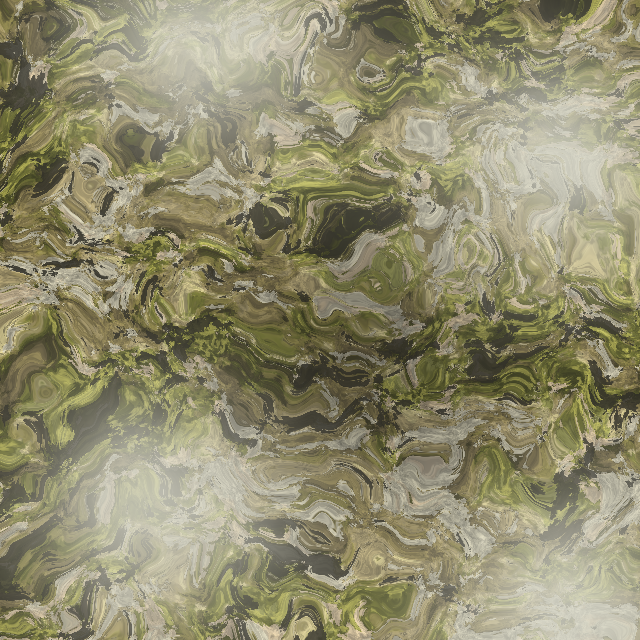
Reproduce this texture procedurally as a Shadertoy shader.

```glsl
// Mossy, lichen-covered rock seen through drifting patches of pale mist.
// Warped fractal noise forms small crumbly strata; its levels choose moss,
// lichen, crevices and thin mineral rims, and soft round clouds veil them.

float hash(vec2 p) {
    vec3 h = fract(vec3(p.xyx) * 0.1031);
    h += dot(h, h.yzx + 33.33);
    return fract((h.x + h.y) * h.z);
}

float noise(vec2 p) {
    vec2 cell = floor(p), f = fract(p);
    f = f * f * (3.0 - 2.0 * f);
    return mix(mix(hash(cell), hash(cell + vec2(1, 0)), f.x),
               mix(hash(cell + vec2(0, 1)), hash(cell + vec2(1, 1)), f.x), f.y);
}

float fbm(vec2 p, int octaves) {
    float sum = 0.0, amp = 0.5, total = 0.0;
    for (int i = 0; i < octaves; i++) {
        sum += amp * noise(p);
        total += amp;
        amp *= 0.64;
        p = mat2(1.6, 1.2, -1.2, 1.6) * p + 17.3;
    }
    return sum / total;
}

vec2 fbm2(vec2 p, int octaves) {
    return vec2(fbm(p + 3.7, octaves), fbm(p + 61.2, octaves)) - 0.5;
}

// Two columns of soft clouds with faintly torn edges
float mist(vec2 uv) {
    float clear = 1.0;
    vec2 drift = 0.12 * fbm2(uv * 3.0 + 40.0, 3);
    for (int i = 0; i < 4; i++) {
        float column = float(i / 2), row = float(i % 2);
        vec2 centre = vec2(0.25 + 0.63 * column + 0.08 * row * (1.0 - column),
                           0.20 - 0.16 * column + 0.71 * row);
        vec2 d = (uv + drift - centre) / vec2(0.210, 0.185);
        clear *= 1.0 - 0.80 * exp(-dot(d, d));
    }
    return 1.0 - clear * 0.92;
}

vec3 rock(vec2 uv) {
    // Broad folds, ragged curls and a fine crumble that frays every contour
    vec2 folded = uv + 0.30 * fbm2(uv * 3.6, 4);
    vec2 curled = folded + 0.022 * fbm2(folded * vec2(36, 46), 5);
    float crumble = fbm(curled * vec2(62, 78) + 151.0, 4) - 0.5;

    float region = fbm(folded * vec2(4, 6) + 201.0, 4) - 0.5;
    float strata = fbm(curled * vec2(17, 28) + 5.0, 6) + 0.35 * region + 0.30 * crumble;
    float growth = fbm(curled * vec2(13, 20) + 31.0, 6) - 0.45 * region - 0.25 * crumble;
    float crust = fbm(curled * vec2(20, 30) + 77.0, 6) + 0.60 * region + 0.40 * crumble;
    float cracks = fbm(curled * vec2(18, 28) + 113.0, 6) + 0.50 * region - 0.35 * crumble;
    float grain = fbm(curled * vec2(110, 140) + 9.0, 2);

    // Moss from deep olive to pale straw
    vec3 col = mix(vec3(0.19, 0.175, 0.085), vec3(0.40, 0.37, 0.175),
                   smoothstep(0.36, 0.48, strata));
    col = mix(col, vec3(0.62, 0.58, 0.40), smoothstep(0.52, 0.64, strata));

    // Fresh green, yellow tips and brown earth
    col = mix(col, vec3(0.28, 0.31, 0.08) * (0.40 + 1.2 * strata),
              0.58 * smoothstep(0.50, 0.57, growth));
    col = mix(col, vec3(0.60, 0.58, 0.25),
              0.55 * smoothstep(0.58, 0.62, growth) * smoothstep(0.45, 0.58, grain));
    col = mix(col, vec3(0.43, 0.37, 0.25),
              0.50 * smoothstep(0.46, 0.40, growth));

    // Grey and rosy lichen crusts
    vec3 lichen = mix(vec3(0.61, 0.60, 0.54), vec3(0.66, 0.58, 0.50),
                      smoothstep(0.42, 0.58, growth));
    col = mix(col, lichen, 0.80 * smoothstep(0.60, 0.625, crust));

    // Agate-like bands and gritty relief
    col *= 1.0 + 0.10 * sin(strata * 62.0 + growth * 12.0);
    col *= 0.70 + 0.60 * grain;

    // Dark crevices with broken pale rims
    float shade = smoothstep(0.32, 0.0, length((uv - vec2(0.58, 0.43)) * vec2(0.8, 1)));
    col *= 1.06 - 0.34 * shade;
    col = mix(col, vec3(0.09, 0.085, 0.06), 0.82 * smoothstep(0.40, 0.37, cracks));
    float rim = exp(-pow((cracks - 0.415) / 0.010, 2.0));
    col = mix(col, vec3(0.74, 0.71, 0.60), 0.60 * rim * smoothstep(0.46, 0.54, crust));
    float edge = exp(-pow((crust - 0.592) / 0.009, 2.0));
    return mix(col, vec3(0.15, 0.14, 0.09), 0.50 * edge);
}

void mainImage(out vec4 fragColor, in vec2 fragCoord) {
    vec2 uv = fragCoord / iResolution.xy;
    vec3 col = rock(uv) * 1.06;
    col = mix(col, vec3(0.86, 0.86, 0.81), mist(uv));
    fragColor = vec4(clamp(col, 0.0, 1.0), 1.0);
}
```
